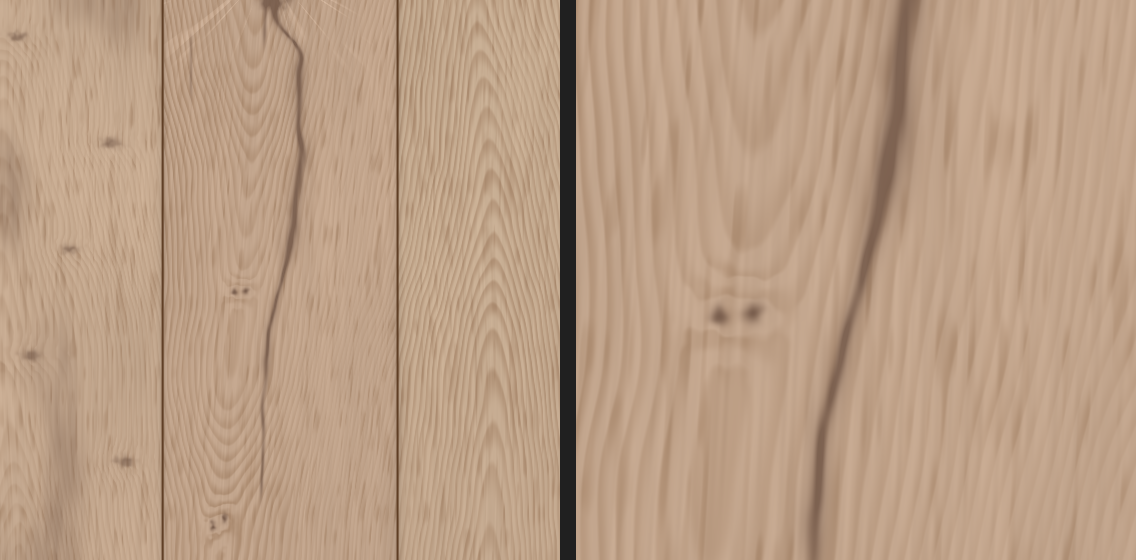
Left, the full canvas; right, a detail of the centre.
Reproduce this texture procedurally as a WebGL 1 fragment shader.

```glsl
precision highp float;
uniform vec2 u_resolution;

#define PLANK_WIDTH 0.4195
#define FIRST_SEAM 0.2905
#define SEAM_HALF 0.0018
#define RING_FREQ 100.0
#define RING_SLOPE 0.16
#define PALE_OAK vec3(0.785, 0.685, 0.580)
#define ROSY_OAK vec3(0.772, 0.658, 0.562)
#define GRAIN_BROWN vec3(0.650, 0.520, 0.410)
#define KNOT_BROWN vec3(0.430, 0.325, 0.265)
#define SEAM_BROWN vec3(0.370, 0.240, 0.140)

float hash(vec2 p) {
  vec3 q = fract(vec3(p.xyx) * 0.1031);
  q += dot(q, q.yzx + 33.33);
  return fract((q.x + q.y) * q.z);
}

float noise(vec2 p) {
  vec2 i = floor(p), f = fract(p);
  f = f * f * (3.0 - 2.0 * f);
  return mix(mix(hash(i), hash(i + vec2(1.0, 0.0)), f.x),
             mix(hash(i + vec2(0.0, 1.0)), hash(i + 1.0), f.x), f.y);
}

// Soft vertical streak along x, fading at both ends
float streak(vec2 p, float x, float low, float high, float width) {
  float ends = smoothstep(low, low + 0.05, p.y) * (1.0 - smoothstep(high - 0.03, high, p.y));
  return exp(-pow((p.x - x) / width, 2.0)) * ends;
}

// x: dark core, y: wide bulge that bends the grain
vec2 knot(vec2 p, vec2 center, vec2 size) {
  vec2 d = (p - center) / size;
  d += 0.9 * (vec2(noise(p * 130.0), noise(p * 130.0 + 50.0)) - 0.5);
  float r = dot(d, d);
  return vec2(exp(-r), exp(-r * 0.07));
}

vec2 allKnots(vec2 p, float plank) {
  vec2 sum = vec2(0.0);
  for (int k = 0; k < 5; k++) {
    float i = float(k);
    if (plank < 0.5) {
      // Feathered knots scattered down the left board
      vec2 c = vec2(0.03 + 0.24 * fract(i * 0.7), 0.935 - 0.19 * i);
      sum += knot(p, c, vec2(0.015, 0.008) * (0.7 + 0.5 * hash(c * 90.0))) * vec2(0.7, 1.0);
    } else if (plank < 1.5 && k < 4) {
      // Twin pin knots on the middle board
      float group = floor(i * 0.5);
      vec2 c = vec2(0.419 - 0.038 * group, 0.48 - 0.42 * group);
      c += vec2(0.02, 0.016 * group) * mod(i, 2.0);
      sum += knot(p, c, vec2(0.005, 0.006 + 0.002 * group));
    }
  }
  return sum;
}

// Nested arches: tips down on the middle board, up on the others
float ringPhase(vec2 p, float plank, float bulge) {
  bool middle = abs(plank - 1.0) < 0.5;
  float axis = middle ? 0.40 + 0.06 * p.y : (plank < 0.5 ? 0.02 : 0.865);
  float way = middle ? -1.0 : 1.0;
  vec2 q = p + plank * 7.3;
  float sway = 0.040 * (noise(q * vec2(6.0, 2.5)) - 0.5)
             + 0.007 * (noise(q * vec2(34.0, 16.0)) - 0.5);
  float dx = p.x - axis + sway;
  float drift = 0.03 * noise(q * vec2(3.0, 5.0) + 9.0);
  return RING_FREQ * (sqrt(dx * dx + 0.0008) + way * RING_SLOPE * p.y + drift + 0.014 * bulge);
}

void main() {
  vec2 p = gl_FragCoord.xy / u_resolution;
  float px = 1.0 / u_resolution.x;
  float u = (p.x - FIRST_SEAM) / PLANK_WIDTH;
  float plank = floor(u) + 1.0;
  float left = 1.0 - step(0.5, plank);
  float middle = step(0.5, plank) * (1.0 - step(1.5, plank));
  vec2 q = p + plank * 11.7;
  vec2 knots = allKnots(p, plank);

  // Board tone with broad cloudy variation
  vec3 color = mix(PALE_OAK, ROSY_OAK, middle + 0.5 * left);
  color *= 0.965 + 0.06 * noise(q * vec2(5.0, 3.0)) + 0.025 * (noise(q * vec2(28.0, 5.0)) - 0.5);
  color = mix(color, ROSY_OAK * 0.985, 0.4 * (1.0 - smoothstep(0.0, 0.6, p.y)));

  // Growth rings
  float f = fract(ringPhase(p, plank, knots.y));
  float ring = smoothstep(0.2, 0.8, f) * (1.0 - smoothstep(0.8, 1.0, f));
  float strength = mix(0.58, 0.24, left) * (0.5 + 0.7 * noise(q * vec2(9.0, 4.0)));
  strength *= 1.0 - 0.45 * middle * smoothstep(0.50, 0.58, p.x);
  color = mix(color, GRAIN_BROWN, ring * strength);

  // Pores and fibres
  float lean = p.x - 0.07 * p.y * middle + 0.012 * noise(q * vec2(4.0, 3.0));
  float pore = smoothstep(0.55, 0.95, noise(vec2(lean * 210.0, p.y * 24.0) + plank * 31.0));
  color = mix(color, GRAIN_BROWN, pore * (0.3 + 0.3 * ring));
  color += 0.035 * (noise(vec2(lean * 380.0, p.y * 12.0)) - 0.5);

  // Pale rays fanning from the top of the middle board
  vec2 fan = p - vec2(0.48, 1.06);
  float ray = smoothstep(0.7, 0.95, noise(vec2(atan(fan.x, -fan.y) * 26.0, length(fan) * 9.0)));
  color += 0.06 * ray * middle * smoothstep(0.84, 0.98, p.y);

  // Grey smudges on the left board
  float smudge = smoothstep(0.58, 0.9, noise(p * vec2(9.0, 6.0) + 4.0));
  smudge *= 0.4 + 0.6 * noise(p * vec2(120.0, 14.0));
  color = mix(color, KNOT_BROWN, 0.38 * smudge * left);

  // Long mineral crack, its upper branch and a short split
  float bend = 0.468 + 0.068 * smoothstep(0.25, 0.75, p.y) - 0.05 * smoothstep(0.89, 1.0, p.y);
  bend += 0.010 * (noise(vec2(p.y * 22.0, 3.0)) - 0.5);
  float width = 0.003 + 0.005 * smoothstep(0.1, 0.7, p.y) * noise(vec2(p.y * 14.0, 8.0));
  float crack = streak(p, bend, 0.09, 1.1, width);
  crack += 0.35 * streak(p, bend, 0.3, 1.1, width * 2.8);
  crack += streak(p, 0.473 + 0.04 * (p.y - 0.95), 0.90, 1.1, 0.004);
  crack += 0.8 * streak(p, 0.341, 0.80, 0.95, 0.0025);
  crack += knot(p, vec2(0.492, 1.0), vec2(0.022, 0.014)).x;
  crack *= 0.45 + 0.55 * noise(p * vec2(150.0, 28.0));
  color = mix(color, KNOT_BROWN, 0.8 * min(crack, 1.0) * middle);
  color = mix(color, KNOT_BROWN, 0.85 * min(knots.x, 1.0));

  // Seams with a soft bevel
  float edge = abs(fract(u + 0.5) - 0.5) * PLANK_WIDTH;
  color *= 1.0 - 0.14 * exp(-edge / 0.005);
  color = mix(SEAM_BROWN, color, smoothstep(SEAM_HALF - px, SEAM_HALF + px, edge));
  gl_FragColor = vec4(color, 1.0);
}
```
